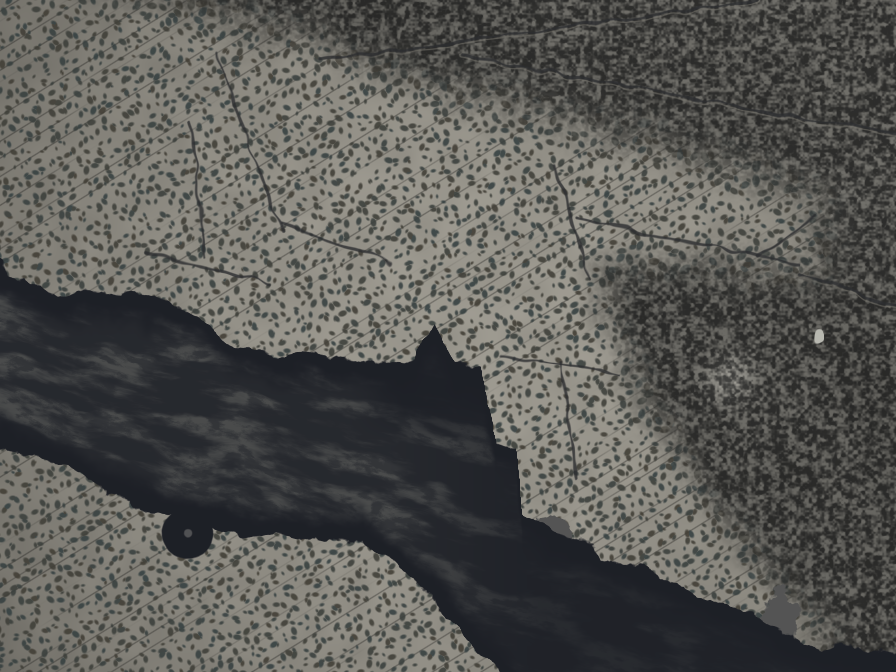
Reproduce this texture procedurally as a Shadertoy shader.

```glsl
// Draws a speckled, scratched metal section crossed by a dark ragged crack.
#define SPOT_SCALE 74.0
#define GRAIN_SCALE 165.0
#define SCRATCH_SLOPE 0.62
#define SCRATCH_SCALE 44.0
#define ROUGHNESS 0.042
#define METAL vec3(0.605, 0.592, 0.555)
#define SPOT vec3(0.235, 0.24, 0.235)
#define CRACK vec3(0.115, 0.125, 0.15)
#define OXIDE vec3(0.29, 0.295, 0.295)

float hash(vec2 p) { return fract(sin(dot(p, vec2(127.1, 311.7))) * 43758.5); }

float noise(vec2 p) {
  vec2 i = floor(p), f = fract(p);
  f = f * f * (3.0 - 2.0 * f);
  return mix(mix(hash(i), hash(i + vec2(1, 0)), f.x),
             mix(hash(i + vec2(0, 1)), hash(i + vec2(1, 1)), f.x), f.y);
}

float fbm(vec2 p) {
  float sum = 0.0, amp = 0.5;
  for (int i = 0; i < 5; i++) {
    sum += amp * noise(p);
    p = p * 2.03 + 17.3;
    amp *= 0.5;
  }
  return sum;
}

float ramp(float a, float b, float x) { return clamp((x - a) / (b - a), 0.0, 1.0); }

float crackTop(float x) {
  float y = 0.604 - 0.045 * ramp(0.0, 0.1, x) - 0.028 * ramp(0.2, 0.29, x);
  y -= 0.05 * ramp(0.29, 0.35, x) + 0.02 * ramp(0.35, 0.6, x);
  y += 0.055 * max(0.0, 1.0 - abs(x - 0.647) / 0.03);
  y -= 0.015 * ramp(0.66, 0.715, x) + 0.1 * ramp(0.715, 0.738, x);
  return y - 0.013 * ramp(0.738, 0.77, x) - 0.1 * ramp(0.768, 0.778, x) - 0.2 * ramp(0.78, 1.22, x);
}

float crackBottom(float x) {
  float y = 0.335 - 0.03 * ramp(0.0, 0.1, x) - 0.045 * ramp(0.1, 0.16, x);
  y -= 0.045 * ramp(0.16, 0.35, x) + 0.022 * ramp(0.35, 0.52, x);
  return y - 0.07 * ramp(0.54, 0.635, x) - 0.4 * ramp(0.635, 1.0, x);
}

// Jittered oval spots: x is coverage, y a random tint
vec2 spots(vec2 p, float growth, float px) {
  vec2 q = p * SPOT_SCALE, best = vec2(0);
  float soft = 0.7 * SPOT_SCALE * px + 0.04;
  for (int k = 0; k < 9; k++) {
    vec2 id = floor(q) + vec2(k % 3 - 1, k / 3 - 1);
    float a = 6.283 * hash(id + 3.1), radius = (0.12 + 0.2 * hash(id + 7.7)) * growth;
    vec2 d = q - id - vec2(hash(id), hash(id + 19.4));
    d = mat2(cos(a), sin(a), -sin(a), cos(a)) * d * vec2(1);
    d.x *= 0.65;
    float cover = 1.0 - smoothstep(radius - soft, radius + soft, length(d));
    if (cover > best.x) best = vec2(cover, hash(id + 5.5));
  }
  return best;
}

// Signed side of a segment in x, distance to it in y
vec2 segment(vec2 p, vec4 s) {
  vec2 a = p - s.xy, b = s.zw - s.xy;
  return vec2(a.y * b.x - a.x * b.y, length(a - b * ramp(0.0, dot(b, b), dot(a, b))));
}

float inside(float d, float width, float px) { return 1.0 - smoothstep(width - px, width + px, d); }

void mainImage(out vec4 fragColor, in vec2 fragCoord) {
  vec2 p = fragCoord / iResolution.y;
  float px = 1.0 / iResolution.y;

  // Densely etched zones, upper and right
  float t = max(0.0, 0.55 - p.y);
  float right = min(p.x - 0.91 - 0.1 * t - 1.2 * t * t, 0.6 - p.y);
  float zone = max(max(p.y - 1.063 + 0.286 * p.x, right), p.x - 1.22);
  float dense = smoothstep(-0.05, 0.06, zone + 0.07 * (fbm(p * 9.0) - 0.5));

  // Pale metal, polishing marks and spots
  vec2 c = p - vec2(0.72, 0.5);
  vec3 col = METAL * (1.0 - 0.34 * dot(c, c)) * (0.96 + 0.08 * noise(p * 30.0));
  float across = (p.y - SCRATCH_SLOPE * p.x) * SCRATCH_SCALE, row = floor(across);
  float mark = inside(abs(fract(across) - 0.2 - 0.6 * hash(vec2(row, 2))), 0.05, SCRATCH_SCALE * px);
  col *= 1.0 - 0.3 * mark * smoothstep(0.35, 0.7, noise(vec2(p.x * 5.0, row * 3.7)));
  vec2 spot = spots(p, 1.0 + 0.7 * dense, px);
  vec3 tint = mix(vec3(0.02, 0, -0.03), vec3(-0.03, 0.01, 0.02), spot.y);
  col = mix(col, SPOT + tint, 0.88 * spot.x);

  // Fine grain of the etched zones
  float grain = 0.65 * noise(p * GRAIN_SCALE) + 0.35 * noise(p * GRAIN_SCALE * 1.9 + 31.0);
  vec3 etched = mix(vec3(0.165, 0.165, 0.16), vec3(0.41, 0.405, 0.385), smoothstep(0.25, 0.85, grain));
  c = p - vec2(1.085, 0.436);
  col = mix(col, etched * (0.9 + 0.25 * fbm(p * 7.0) + 0.5 * exp(-900.0 * dot(c, c))), dense);

  // Long ragged scratches, glinting in the etched zones
  vec4 cuts[12] = vec4[12](
    vec4(0.321, 0.922, 0.42, 0.653), vec4(0.283, 0.818, 0.307, 0.615), vec4(0.22, 0.623, 0.4, 0.58),
    vec4(0.417, 0.667, 0.582, 0.609), vec4(0.477, 0.91, 1.13, 1), vec4(0.686, 0.917, 1.333, 0.8),
    vec4(0.86, 0.675, 1.19, 0.606), vec4(0.825, 0.757, 0.877, 0.583), vec4(1.128, 0.618, 1.215, 0.679),
    vec4(0.747, 0.472, 0.92, 0.444), vec4(0.833, 0.462, 0.859, 0.288), vec4(1.19, 0.592, 1.333, 0.545));
  vec2 wobble = 0.008 * vec2(noise(p * 45.0), noise(p * 45.0 + 9.0)) - 0.004;
  float width = 0.0008 + 0.0022 * noise(p * 60.0);
  for (int i = 0; i < 12; i++) {
    vec2 d = segment(p + wobble, cuts[i]);
    float glint = inside(abs(d.y - 0.004), 0.001, px) * step(d.x, 0.0);
    col = mix(col, vec3(0.46, 0.45, 0.42), 0.6 * glint * dense);
    col = mix(col, vec3(0.17, 0.175, 0.185), 0.8 * inside(d.y, width, px));
  }

  // Bright fleck and grey oxide islands
  float fleck = length((p - vec2(1.22, 0.498)) * vec2(1.5, 1)) + 0.012 * (noise(p * 90.0) - 0.5);
  col = mix(col, vec3(0.72, 0.72, 0.69), inside(fleck, 0.011, px));
  float island = min(length(p - vec2(0.82, 0.2)), length(p - vec2(1.155, 0.085)));
  col = mix(col, vec3(0.33), inside(island + 0.05 * (fbm(p * 30.0) - 0.5), 0.03, px));

  // Crack with streaked oxide, and a round pit
  float rough = ROUGHNESS * (fbm(p * 24.0) - 0.5);
  float depth = min(crackTop(p.x) - p.y, p.y - crackBottom(p.x)) + rough;
  vec2 flow = vec2(p.x, p.y + 0.22 * p.x + 0.03 * fbm(p * 8.0));
  float streak = smoothstep(0.4, 0.68, fbm(flow * vec2(11, 38)));
  streak *= 0.35 + 0.65 * smoothstep(0.3, 0.6, fbm(flow * vec2(50, 110)));
  float fill = smoothstep(0.015, 0.06, depth) * (1.0 - 0.75 * ramp(0.58, 0.8, p.x));
  fill *= 1.0 - 0.9 * ramp(0.52, 0.6, p.x) * ramp(0.34, 0.4, p.y);
  col = mix(col, mix(CRACK, OXIDE, fill * (0.2 + 0.8 * streak)), inside(-depth, 0.002, px));
  float pit = length(p - vec2(0.28, 0.207)) + 0.15 * rough;
  col = mix(col, CRACK, inside(pit, 0.038, px));
  col = mix(col, vec3(0.4), 0.7 * inside(pit, 0.005, px));
  fragColor = vec4(col, 1);
}
```
